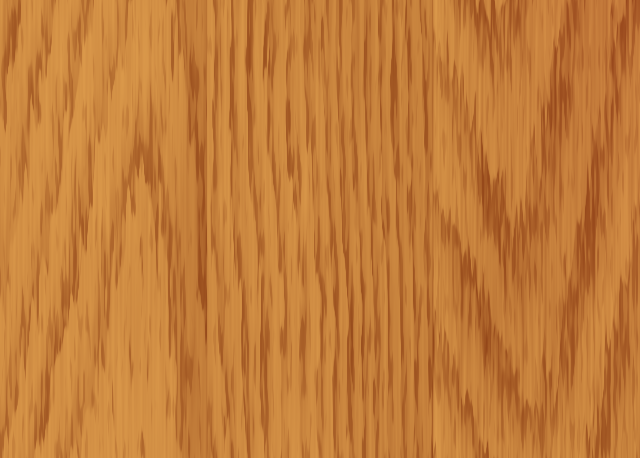
A Shadertoy shader for this texture:

```glsl
// Three oak planks side by side: an arch, straight grain and nested V shapes.
// Each plank has a growth ring field; stretched gradient noise frays the rings
// into fibres and gathers short dark pores along them.

#define LIGHT_WOOD vec3(0.84, 0.58, 0.28)
#define DARK_WOOD vec3(0.58, 0.28, 0.10)
#define JOINT_A 0.451
#define JOINT_B 0.945
#define RING_DEPTH 0.28
#define PORE_DEPTH 0.36
#define FRAY 0.36
#define PORE_SCALE vec2(150.0, 11.0)
#define FIBRE_SCALE vec2(85.0, 5.0)
#define STREAK_SCALE vec2(180.0, 3.0)

vec2 hashGradient(vec2 cell) {
    vec3 h = fract(vec3(cell.xyx) * vec3(0.1031, 0.1030, 0.0973));
    h += dot(h, h.yzx + 33.33);
    return fract((h.xx + h.yz) * h.zy) * 2.0 - 1.0;
}

// Gradient noise, roughly -0.7 to 0.7
float gradientNoise(vec2 p) {
    vec2 i = floor(p), f = p - i;
    vec2 u = f * f * f * (f * (f * 6.0 - 15.0) + 10.0);
    float a = dot(hashGradient(i), f);
    float b = dot(hashGradient(i + vec2(1, 0)), f - vec2(1, 0));
    float c = dot(hashGradient(i + vec2(0, 1)), f - vec2(0, 1));
    float d = dot(hashGradient(i + vec2(1, 1)), f - vec2(1, 1));
    return 1.2 * mix(mix(a, b, u.x), mix(c, d, u.x), u.y);
}

// Rounded cone cut: nested arches for slope > 0, nested V shapes for slope < 0
float coneField(vec2 p, float axis, float roundness, float slope) {
    return length(vec2(p.x - axis, roundness)) + slope * p.y;
}

// Number of growth rings crossed at p
float ringCount(vec2 p, int plank, float warp) {
    if (plank == 0) {
        float f = coneField(p, 0.277 + 0.06 * p.y, 0.03, 0.137);
        return max((f - 0.104) / 0.08 + 0.3 * warp, -0.1);
    }
    if (plank == 1) {
        float x = p.x - JOINT_A;
        return (x + 0.6 * x * x + 0.035 * p.y + 0.03 * warp) / 0.045;
    }
    float f = coneField(p, 1.175 - 0.1 * p.y, 0.025, -0.3);
    return (f + 0.023) / 0.13 + 0.25 * warp;
}

// Sharp inner edge, slow outward fade; zero at both ends of a cycle
float ringProfile(float count) {
    float phase = fract(count);
    return smoothstep(0.0, 0.12, phase) * (1.0 - smoothstep(0.14, 0.75, phase));
}

float jointLine(float x, float joint) {
    return 1.0 - smoothstep(0.0005, 0.003, abs(x - joint));
}

void mainImage(out vec4 fragColor, in vec2 fragCoord) {
    vec2 p = fragCoord / iResolution.y;
    int plank = int(step(JOINT_A, p.x) + step(JOINT_B, p.x));
    vec2 q = p + vec2(3.7, 5.3) * float(plank + 1);

    // Growth rings, frayed along the fibres
    float warp = gradientNoise(q * vec2(5.0, 1.8));
    float fray = gradientNoise(q * FIBRE_SCALE)
               + 0.6 * gradientNoise(q * PORE_SCALE + 19.0);
    float ring = ringProfile(ringCount(p, plank, warp) + FRAY * fray);
    ring *= 0.85 + 0.6 * gradientNoise(q * vec2(9.0, 2.5) + 7.0);

    // Pores: sparse dashes in pale wood, crowded in the rings
    float threshold = mix(plank == 2 ? 0.27 : 0.36, -0.12, ring);
    float poreNoise = gradientNoise(q * PORE_SCALE);
    float pore = smoothstep(threshold - 0.13, threshold + 0.13, poreNoise);

    // Tone of each plank, with broad patches and fine streaks
    float tone = plank == 0 ? 0.96 : (plank == 1 ? 0.92 : 0.80);
    tone += 0.16 * gradientNoise(q * vec2(4.0, 1.5) + 11.0);
    tone += (plank == 2 ? 0.26 : 0.17) * gradientNoise(q * STREAK_SCALE);
    if (plank == 0) tone -= 0.22 * smoothstep(0.36, JOINT_A, p.x);
    if (plank == 1) tone -= 0.12 * smoothstep(0.62, 0.80, p.x);
    if (plank == 2) tone += 0.18 * exp(-25.0 * (p.x - JOINT_B));
    tone -= RING_DEPTH * ring + PORE_DEPTH * pore * (0.55 + 0.45 * ring);

    // Joints between the planks
    tone -= 0.12 * jointLine(p.x, JOINT_A) + 0.25 * jointLine(p.x, JOINT_B);

    vec3 color = mix(DARK_WOOD, LIGHT_WOOD, clamp(tone, -0.15, 1.05));
    color.g -= 0.02 * smoothstep(0.9, 1.4, p.x) * p.y;
    fragColor = vec4(color, 1.0);
}
```
